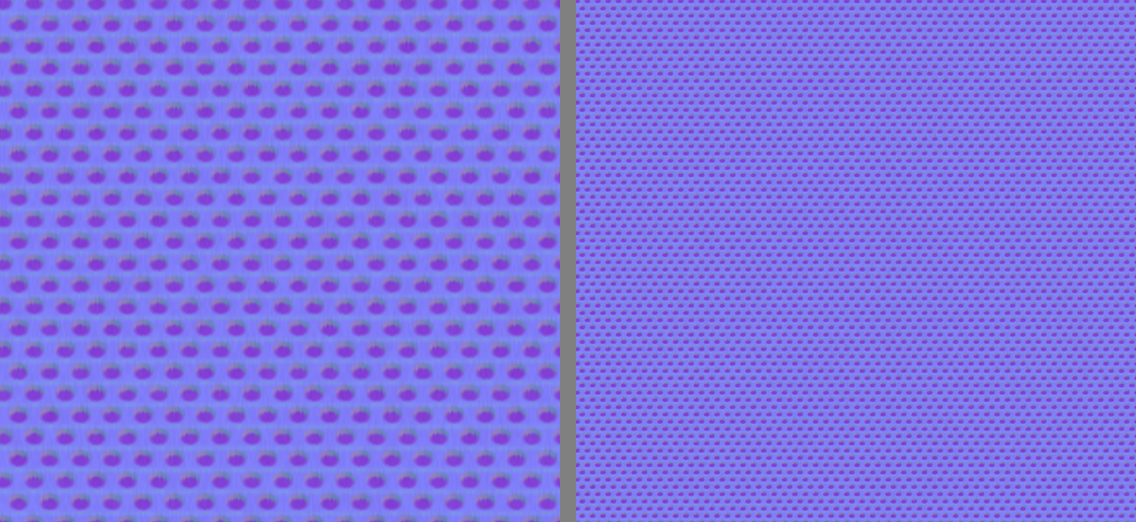
Left: one tile. Right: repeated 3 by 3.
This texture map is drawn by a WebGL 1 fragment shader. Its source:

```glsl
precision highp float;
uniform vec2 u_resolution;

const vec2 REPEATS = vec2(18.0, 24.0);
const float ROW_HEIGHT = 0.70; // row spacing relative to column spacing

const vec3 BASE = vec3(0.502, 0.487, 0.975);
const vec3 HALO = vec3(0.490, 0.575, 0.905);
const vec3 CORE = vec3(0.505, 0.245, 0.835);
const vec3 RIM_LEFT = vec3(0.595, 0.500, 0.730);
const vec3 RIM_RIGHT = vec3(0.375, 0.520, 0.690);
const vec3 LOWER_EDGE = vec3(0.545, 0.475, 0.910);

float hash(vec2 p) {
  vec3 q = fract(vec3(p.xyx) * 0.1031);
  q += dot(q, q.yzx + 33.33);
  return fract((q.x + q.y) * q.z);
}

// Value noise that wraps after a whole number of cells
float wrappedNoise(vec2 p, vec2 period) {
  vec2 i = floor(p);
  vec2 f = fract(p);
  f = f * f * (3.0 - 2.0 * f);
  vec2 a = mod(i, period);
  vec2 b = mod(i + 1.0, period);
  return mix(mix(hash(a), hash(vec2(b.x, a.y)), f.x),
             mix(hash(vec2(a.x, b.y)), hash(b), f.x), f.y);
}

float softEllipse(vec2 p, vec2 center, vec2 radii, float inner, float outer) {
  return 1.0 - smoothstep(inner, outer, length((p - center) / radii));
}

float blob(vec2 p, vec2 center, vec2 spread) {
  vec2 d = (p - center) / spread;
  return exp(-dot(d, d));
}

// Pale glow below and above each dimple
vec3 addHalo(vec3 color, vec2 p) {
  float glow = 0.85 * blob(p, vec2(0.02, -0.34), vec2(0.30, 0.085));
  glow += 0.45 * blob(p, vec2(0.04, 0.34), vec2(0.30, 0.09));
  return mix(color, HALO, min(glow, 1.0));
}

// Shaded rim on the upper side, saturated core below it
vec3 addDimple(vec3 color, vec2 p, float strength) {
  float body = softEllipse(p, vec2(0.0, 0.045), vec2(0.345, 0.27), 0.62, 1.22);
  float core = softEllipse(p, vec2(0.0, -0.045), vec2(0.29, 0.19), 0.55, 1.28);
  vec3 rim = mix(RIM_LEFT, RIM_RIGHT, smoothstep(-0.28, 0.28, p.x));
  vec3 edge = mix(LOWER_EDGE, rim, smoothstep(-0.16, 0.10, p.y));
  color = mix(color, edge, body * strength);
  return mix(color, CORE, core * strength);
}

void main() {
  vec2 uv = gl_FragCoord.xy / u_resolution;
  vec2 grid = uv * REPEATS;

  // Fine vertical streaks ruffle the outlines
  vec2 streakCells = vec2(270.0, 72.0);
  float streak = wrappedNoise(uv * streakCells, streakCells) - 0.5;
  vec2 driftCells = vec2(36.0, 24.0);
  float drift = wrappedNoise(uv * driftCells, driftCells) - 0.5;

  // Two interleaved lattices make the staggered rows
  vec3 color = BASE;
  for (int i = 0; i < 2; i++) {
    float s = float(i);
    vec2 cell = (grid - vec2(0.6 + 0.5 * s, 0.88 + s)) / vec2(1.0, 2.0) + 0.5;
    vec2 p = (fract(cell) - 0.5) * vec2(1.0, 2.0 * ROW_HEIGHT);
    color = addHalo(color, p);
  }
  for (int i = 0; i < 2; i++) {
    float s = float(i);
    vec2 cell = (grid - vec2(0.6 + 0.5 * s, 0.88 + s)) / vec2(1.0, 2.0) + 0.5;
    vec2 p = (fract(cell) - 0.5) * vec2(1.0, 2.0 * ROW_HEIGHT);
    vec2 id = mod(floor(cell), REPEATS / vec2(1.0, 2.0));
    float strength = 0.93 + 0.07 * hash(id + 41.0 * s);
    p.y += 0.045 * streak;
    color = addDimple(color, p, strength);
  }

  color += streak * vec3(0.022, 0.030, 0.022) + drift * vec3(0.0, 0.02, 0.012);
  gl_FragColor = vec4(clamp(color, 0.0, 1.0), 1.0);
}
```
